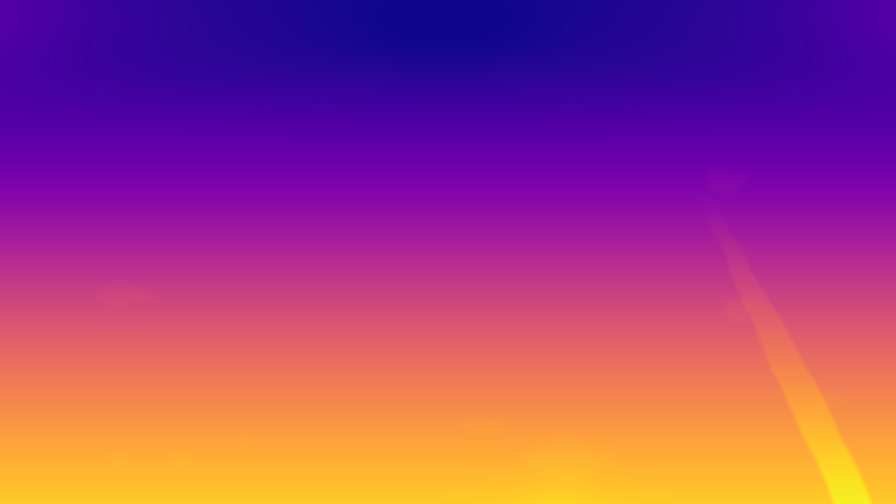
Write a WebGL 1 fragment shader that draws this texture map.

```glsl
precision highp float;
// A dusk-like heat map: one scalar field, rising from top to bottom, is coloured
// by a smooth violet-to-yellow ramp. Lighter top corners, a slanted plume and
// faint noisy puffs are added to the field before it is coloured.

uniform vec2 u_resolution;

const float BASE_HEAT = 0.015;
const float HINGE_SOFTNESS = 0.05;
const float CORNER_HEAT = 0.13;
const vec2 COLD_CENTER = vec2(0.495, 0.06);   // x right, y down
const vec2 COLD_SIZE = vec2(0.13, 0.09);
const float COLD_DEPTH = 0.03;
const float PLUME_TOP = 0.405;
const float PLUME_X = 0.792;
const float PLUME_SLANT = 0.272;

float hash(vec2 p) {
  return fract(sin(dot(p, vec2(127.1, 311.7))) * 43758.55);
}

float noise(vec2 p) {
  vec2 cell = floor(p);
  vec2 f = fract(p);
  f = f * f * (3.0 - 2.0 * f);
  float low = mix(hash(cell), hash(cell + vec2(1.0, 0.0)), f.x);
  float high = mix(hash(cell + vec2(0.0, 1.0)), hash(cell + 1.0), f.x);
  return mix(low, high, f.y);
}

// Polynomial colour ramp: navy, violet, rose, orange, yellow
vec3 heatColor(float t) {
  vec3 c = vec3(-3.6587, -22.9315, 18.1919);
  c = c * t + vec3(10.0231, 71.4136, -54.0722);
  c = c * t + vec3(-11.1074, -82.6663, 60.1398);
  c = c * t + vec3(6.1303, 42.3462, -28.5189);
  c = c * t + vec3(-2.6895, -7.4559, 3.1108);
  c = c * t + vec3(2.1765, 0.2384, 0.7540);
  return c * t + vec3(0.0587, 0.0233, 0.5433);
}

// Rounded bend that is flat below zero and linear above
float hinge(float x) {
  return 0.5 * (x + sqrt(x * x + HINGE_SOFTNESS * HINGE_SOFTNESS));
}

float glow(vec2 p, vec2 center, vec2 size) {
  vec2 d = (p - center) / size;
  return exp(-dot(d, d));
}

// Ellipse with a ragged, soft rim
float puff(vec2 p, vec2 center, vec2 size) {
  float ragged = 0.5 * (noise(p * vec2(110.0, 75.0)) - 0.5);
  float d = length((p - center) / size) + ragged;
  return 1.0 - smoothstep(0.65, 1.15, d);
}

float skyHeat(vec2 p) {
  float heat = BASE_HEAT + 0.08 * p.y;
  heat += 0.80 * hinge(p.y - 0.125);
  heat += 0.32 * hinge(p.y - 0.375);
  heat -= 0.14 * hinge(p.y - 0.50);
  heat -= 0.28 * hinge(p.y - 0.88);
  float side = pow(abs(2.0 * p.x - 1.0), 2.5);
  heat += CORNER_HEAT * side * (1.0 - smoothstep(0.0, 0.3, p.y));
  return heat - COLD_DEPTH * glow(p, COLD_CENTER, COLD_SIZE);
}

float plumeHeat(vec2 p) {
  float along = p.y - PLUME_TOP;
  float wobble = 0.004 * (noise(vec2(p.y * 22.0, 3.0)) - 0.5);
  float offset = abs(p.x - PLUME_X - PLUME_SLANT * along - wobble);
  float width = mix(0.010, 0.022, smoothstep(0.0, 0.4, along));
  float body = 1.0 - smoothstep(width - 0.005, width + 0.003, offset);
  float strength = 0.015 + 0.13 * clamp(along, 0.0, 0.6);
  return body * strength * smoothstep(-0.04, 0.05, along);
}

float puffHeat(vec2 p) {
  // Beside the plume
  float heat = 0.022 * puff(p, vec2(0.810, 0.358), vec2(0.023, 0.025));
  heat += 0.018 * puff(p, vec2(0.823, 0.612), vec2(0.014, 0.026));
  heat += 0.010 * puff(p, vec2(0.929, 0.795), vec2(0.016, 0.022));
  // Left and lower wisps
  heat += 0.012 * puff(p, vec2(0.136, 0.585), vec2(0.032, 0.022));
  heat += 0.012 * puff(p, vec2(0.541, 0.846), vec2(0.027, 0.020));
  for (int i = 0; i < 3; i++) {
    float k = float(i);
    vec2 center = vec2(0.129 + 0.072 * k, 0.911 - 0.018 * k * (k - 1.0));
    heat += 0.008 * puff(p, center, vec2(0.012, 0.015));
  }
  // Wide warm patch at the bottom
  heat += 0.012 * puff(p, vec2(0.635, 0.915), vec2(0.045, 0.050));
  return heat + 0.020 * glow(p, vec2(0.622, 1.0), vec2(0.050, 0.055));
}

void main() {
  vec2 p = gl_FragCoord.xy / u_resolution;
  p.y = 1.0 - p.y;
  float heat = skyHeat(p) + plumeHeat(p) + puffHeat(p);
  gl_FragColor = vec4(clamp(heatColor(clamp(heat, 0.0, 1.0)), 0.0, 1.0), 1.0);
}
```
